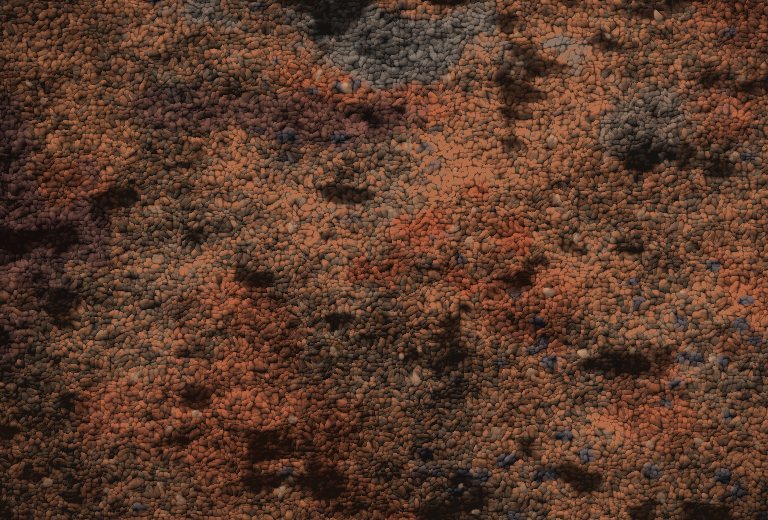
Reproduce this texture procedurally as a WebGL 2 fragment shader.

```glsl
#version 300 es
precision highp float;
// Rough, rust-coloured rock: fractal relief lit from above, covered with
// small cellular grains, then stained with slate, purple and red patches,
// and scattered with pale pebbles, bluish clumps and dark hollows.
uniform vec2 u_resolution;
out vec4 fragColor;

const vec3 RUST   = vec3(0.435, 0.268, 0.180);
const vec3 UMBER  = vec3(0.365, 0.282, 0.222);
const vec3 RED    = vec3(0.460, 0.205, 0.125);
const vec3 SLATE  = vec3(0.310, 0.290, 0.268);
const vec3 PURPLE = vec3(0.270, 0.185, 0.175);
const vec3 BLUE   = vec3(0.235, 0.225, 0.245);
const vec3 TAN    = vec3(0.560, 0.425, 0.330);
const vec2 LIGHT  = vec2(-0.35, 0.94);

float hash(vec2 p) {
  return fract(sin(dot(p, vec2(127.1, 311.7))) * 43758.5453);
}

vec2 hash2(vec2 p) {
  return vec2(hash(p), hash(p + 57.3));
}

float noise(vec2 p) {
  vec2 i = floor(p), f = fract(p);
  f = f * f * (3.0 - 2.0 * f);
  return mix(mix(hash(i), hash(i + vec2(1, 0)), f.x),
             mix(hash(i + vec2(0, 1)), hash(i + vec2(1, 1)), f.x), f.y);
}

float fbm(vec2 p) {
  float sum = 0.0, amp = 0.52;
  for (int i = 0; i < 5; i++) {
    sum += amp * noise(p);
    p = mat2(1.6, 1.2, -1.2, 1.6) * p + 17.7;
    amp *= 0.5;
  }
  return sum;
}

// Nearest scattered point: xy = offset from it, z = distance, w = random id
vec4 cells(vec2 p) {
  vec2 base = floor(p);
  vec4 best = vec4(0, 0, 9, 0);
  for (int y = -1; y <= 1; y++)
  for (int x = -1; x <= 1; x++) {
    vec2 id = base + vec2(x, y);
    vec2 d = p - id - 0.1 - 0.8 * hash2(id);
    float len = length(d);
    if (len < best.z) best = vec4(d, len, hash(id + 31.9));
  }
  return best;
}

// Brightness change of a fractal surface facing the light
float relief(vec2 p, float freq, float reach) {
  vec2 scale = freq * vec2(0.8, 1.15);
  return fbm(p * scale) - fbm((p + LIGHT * reach) * scale);
}

// Ragged elliptical area
float patchMask(vec2 p, vec2 centre, vec2 radius, float rag) {
  float d = 1.0 - length((p - centre) / radius) + 2.2 * (rag - 0.5);
  return smoothstep(-0.05, 0.4, d);
}

// Rounded spot inside a cell, kept only for ids above the threshold
float spot(vec4 cell, float threshold, float radius, float soft) {
  return step(threshold, cell.w) * (1.0 - smoothstep(radius - soft, radius + soft, cell.z));
}

void main() {
  vec2 p = gl_FragCoord.xy / u_resolution.y;
  float pixel = 1.0 / u_resolution.y;
  vec2 warped = p + 0.012 * (vec2(noise(p * 45.0), noise(p * 45.0 + 9.0)) - 0.5);

  float broad = fbm(p * 3.2 + 4.0);
  float rag = fbm(p * 11.0 + 21.0);
  float hue = fbm(p * 7.0 + 40.0);

  // Stained areas
  float slate = patchMask(p, vec2(0.70, 0.91), vec2(0.34, 0.10), rag);
  slate = max(slate, 0.7 * patchMask(p, vec2(1.24, 0.75), vec2(0.12, 0.09), rag));
  float purple = patchMask(p, vec2(0.04, 0.60), vec2(0.18, 0.25), rag);
  purple = max(purple, 0.8 * patchMask(p, vec2(0.58, 0.78), vec2(0.32, 0.06), rag));
  float red = patchMask(p, vec2(0.81, 0.55), vec2(0.17, 0.09), rag);
  red = max(red, 0.7 * smoothstep(0.56, 0.72, fbm(p * 5.0 + 70.0)));
  float rough = max(slate, purple);

  // Grains and relief
  vec4 fine = cells(warped * 112.0);
  vec4 coarse = cells(warped * 52.0 + 13.0);
  float light = 1.03 + 1.3 * (broad - 0.5) + 0.9 * (hue - 0.5);
  light += relief(p, 8.0, 0.014) * 2.4;
  light += relief(p + 3.0, 24.0, 0.007) * (1.3 + 0.8 * rough);
  light += 0.62 * dot(fine.xy, LIGHT) + 0.62 * (fine.w - 0.5);
  light += 0.30 * dot(coarse.xy, LIGHT) + 0.26 * (coarse.w - 0.5);
  light *= 1.0 - 0.55 * smoothstep(0.35, 0.85, fine.z);

  // Colour of the ground
  float grainHue = 0.55 * (fine.w - 0.5) + 0.4 * (hash(vec2(fine.w, 3.0)) - 0.5);
  vec3 colour = mix(UMBER, RUST, smoothstep(0.25, 0.75, hue + grainHue + 0.06));
  colour = mix(colour, RED, 0.7 * red);
  colour = mix(colour, PURPLE, 0.8 * purple);
  colour = mix(colour, SLATE, 0.85 * slate);

  // Bluish clumps and pale pebbles
  vec4 lump = cells(warped * vec2(21.0, 27.0) + 5.0);
  float zone = smoothstep(0.45, 0.6, fbm(p * 3.0 + 88.0) + 0.07 * p.x);
  float clump = zone * spot(lump, 0.80, 0.22 + 0.4 * (rag - 0.3), 0.12);
  colour = mix(colour, BLUE, 0.85 * clump);
  light += clump * (0.9 * dot(lump.xy, LIGHT) - 0.1);
  vec4 stone = cells(warped * 38.0 + 91.0);
  float size = 0.17 + 0.2 * hash(vec2(stone.w, 7.0));
  float pebble = spot(stone, 0.955, size, 0.06 + 38.0 * pixel * 0.5) * (1.0 - rough);
  colour = mix(colour, TAN, 0.9 * pebble);
  light = mix(light, 1.0 + 0.9 * dot(stone.xy, LIGHT) + 0.25 * (fine.w - 0.5), 0.75 * pebble);

  // Hollows below ledges and darker borders
  float hollow = smoothstep(0.63, 0.75, fbm(p * vec2(8.0, 13.0) + 60.0));
  hollow = max(hollow, patchMask(p, vec2(0.72, 0.625), vec2(0.09, 0.025), rag));
  hollow = max(hollow, patchMask(p, vec2(1.23, 0.69), vec2(0.05, 0.03), rag));
  light *= 1.0 - 0.65 * hollow * (1.0 - pebble);
  vec2 edge = gl_FragCoord.xy / u_resolution - 0.5;
  light *= 1.06 - 0.5 * dot(edge, edge);

  fragColor = vec4(colour * clamp(light, 0.24, 1.6), 1.0);
}
```
